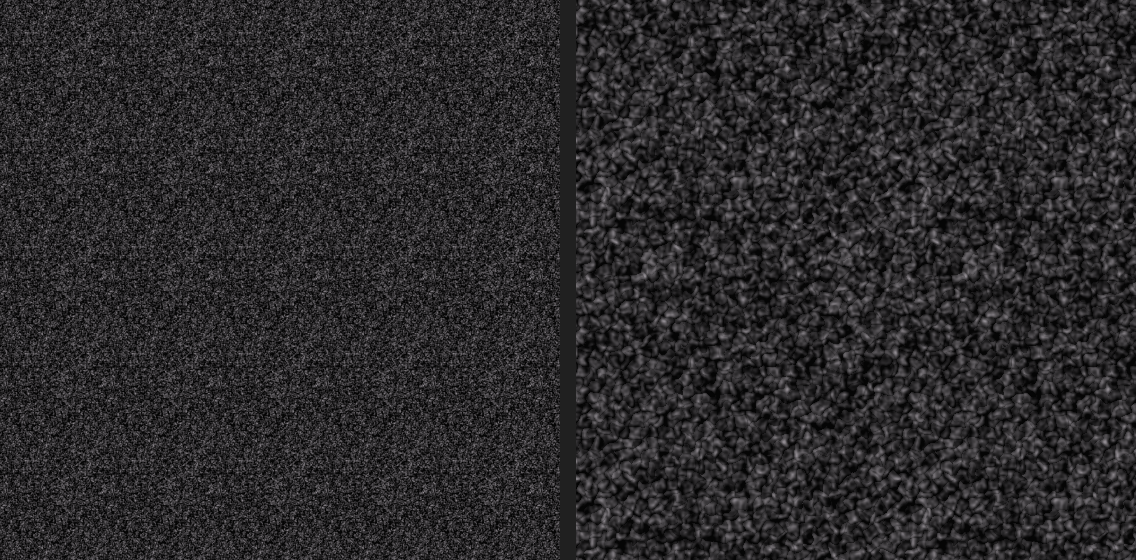
Left, the full canvas; right, a detail of the centre.
This texture is drawn by a WebGL 1 fragment shader. Its source:

```glsl
precision highp float;
// Dark charcoal pile carpet: tiny irregular tufts in repeated square swatches.
// Warped cellular tufts and fibre grain (gradient noise) are summed into one
// relief signal, which is then mapped to a near-neutral dark tone.

uniform vec2 u_resolution;

vec2 hash2(vec2 cell) {
  vec3 q = fract(cell.xyx * vec3(0.1031, 0.1030, 0.0973));
  q += dot(q, q.yzx + 33.33);
  return fract((q.xx + q.yz) * q.zy);
}

float cornerSlope(vec2 cell, vec2 offset, float period, float seed) {
  float angle = 6.2832 * hash2(mod(cell, period) + seed).x;
  return dot(vec2(cos(angle), sin(angle)), offset);
}

// Gradient noise that wraps over a swatch, scaled to roughly unit deviation.
float gradientNoise(vec2 swatch, float period, float seed) {
  vec2 p = swatch * period;
  vec2 i = floor(p);
  vec2 f = fract(p);
  vec2 u = f * f * f * (f * (f * 6.0 - 15.0) + 10.0);
  vec2 e = vec2(1.0, 0.0);
  float low = mix(cornerSlope(i, f, period, seed),
                  cornerSlope(i + e, f - e, period, seed), u.x);
  float high = mix(cornerSlope(i + e.yx, f - e.yx, period, seed),
                   cornerSlope(i + e.xx, f - e.xx, period, seed), u.x);
  return 4.65 * mix(low, high, u.y);
}

// Returns the lit dome of the nearest tuft (x) and the blended tuft tone (y).
vec2 tufts(vec2 p, float period) {
  vec2 i = floor(p);
  vec2 f = fract(p);
  vec2 nearest = vec2(2.0);
  float toneSum = 0.0;
  float weightSum = 0.0;
  for (int y = -1; y <= 1; y++) {
    for (int x = -1; x <= 1; x++) {
      vec2 cell = vec2(float(x), float(y));
      vec2 id = mod(i + cell, period);
      vec2 toCentre = cell + 0.1 + 0.8 * hash2(id + 19.0) - f;
      float d2 = dot(toCentre, toCentre);
      float weight = exp(-10.0 * d2);
      toneSum += weight * hash2(id + 71.0).y;
      weightSum += weight;
      if (d2 < dot(nearest, nearest)) nearest = toCentre;
    }
  }
  // Light falls from the upper left.
  float dome = 0.42 - length(nearest) + dot(nearest, vec2(0.22, -0.22));
  return vec2(dome / 0.2, (toneSum / weightSum - 0.5) / 0.24);
}

void main() {
  vec2 uv = gl_FragCoord.xy / u_resolution.y;

  // Swatches start at the upper left.
  vec2 swatch = fract(vec2(uv.x, uv.y - 1.0) / 0.191);

  // Warp the tufts so that their outlines turn ragged.
  vec2 warp = vec2(gradientNoise(swatch, 31.0, 5.0), gradientNoise(swatch, 31.0, 140.0));
  vec2 tuft = tufts(swatch * 37.0 + 0.2 * warp, 37.0);

  float relief = 0.66 * tuft.x + 0.38 * tuft.y;
  relief += 0.27 * gradientNoise(swatch, 21.0, 230.0);
  relief += 0.48 * gradientNoise(swatch, 61.0, 11.0);
  relief += 0.07 * gradientNoise(swatch, 4.0, 90.0);

  // Swatches darken slightly towards their lower left corner.
  relief += 0.12 * (swatch.y - 0.5) + 0.06 * (swatch.x - 0.5);

  // Deep gaps stay near black while lit fibre tips stretch into grey.
  relief = clamp(relief, -2.5, 3.2);
  float tone = max(0.158 + 0.096 * relief + 0.009 * relief * relief, 0.02);
  gl_FragColor = vec4(tone * vec3(1.0, 0.965, 1.005), 1.0);
}
```
